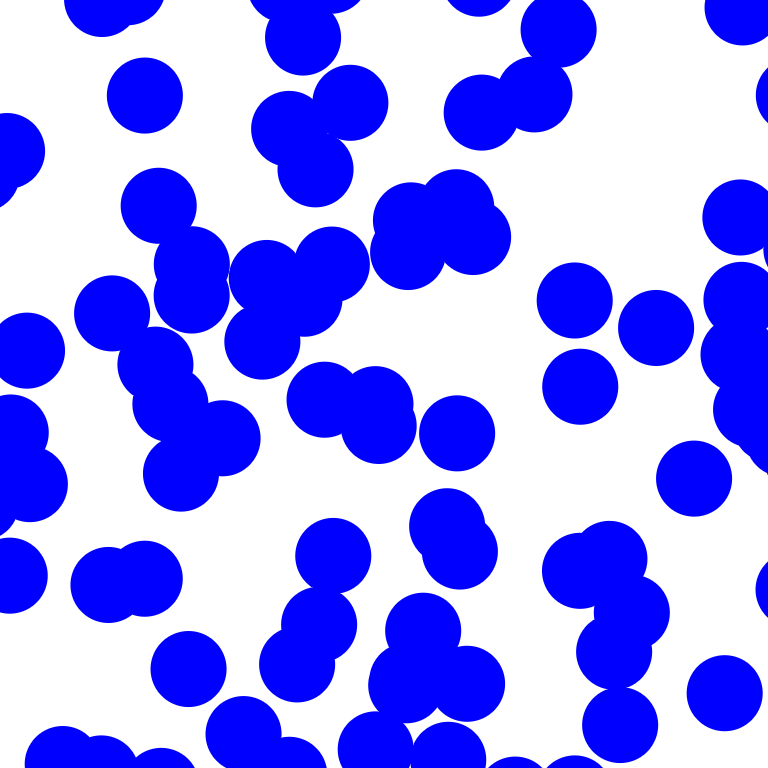
This pattern is drawn by a Shadertoy shader. Its source:

```glsl
// Flat blue discs of one size, strewn at random on white, merging into clumps
// and chains. Each grid cell holds five hashed centres; cellular noise gives
// the distance to the nearest one, which is cut at the disc radius.

const vec3 PAPER_WHITE = vec3(1.0);
const vec3 DISC_BLUE = vec3(0.0, 0.0, 1.0);

// Integer hash: two random values in 0..1 for a cell and a disc index
vec2 hash2(ivec2 cell, int index) {
    uvec3 h = uvec3(cell.x + 64, cell.y + 64, index + 7) * 1664525u + 1013904u;
    h.x += h.y * h.z; h.y += h.z * h.x; h.z += h.x * h.y;
    h ^= h >> 16u;
    h.x += h.y * h.z; h.y += h.z * h.x;
    return vec2(h.xy >> 8u) / 16777216.0;
}

// Distance from p to the nearest disc centre, in canvas units
float nearestCentre(vec2 p, float cellSize) {
    ivec2 home = ivec2(floor(p / cellSize));
    float nearest = 1.0;
    for (int y = -1; y <= 1; y++)
    for (int x = -1; x <= 1; x++)
    for (int i = 0; i < 5; i++) {
        ivec2 cell = home + ivec2(x, y);
        vec2 centre = (vec2(cell) + hash2(cell, i)) * cellSize;
        nearest = min(nearest, distance(p, centre));
    }
    return nearest;
}

void mainImage(out vec4 fragColor, in vec2 fragCoord) {
    vec2 p = fragCoord / iResolution.y;
    float edge = nearestCentre(p, 0.265) - 0.0495;

    // Crisp rim, blended over a single pixel
    float cover = clamp(0.5 - edge * iResolution.y, 0.0, 1.0);
    fragColor = vec4(mix(PAPER_WHITE, DISC_BLUE, cover), 1.0);
}
```
